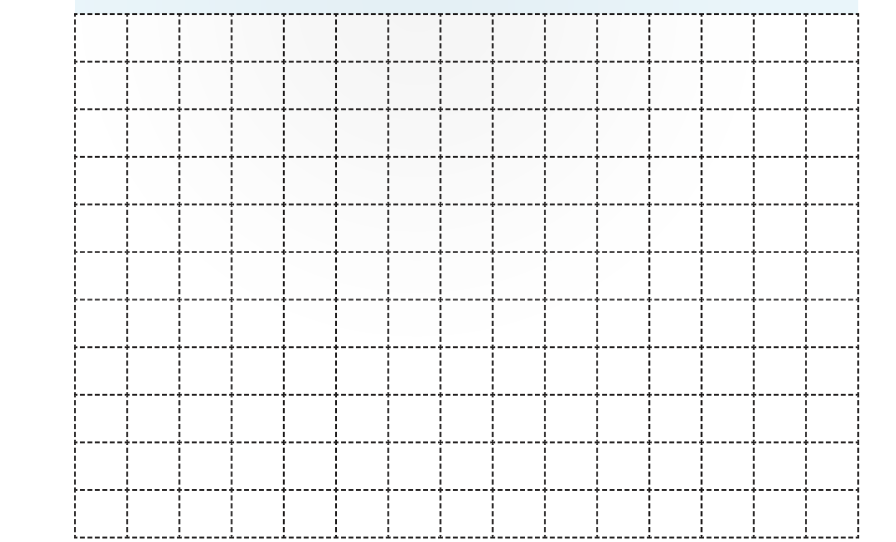
Give the GLSL for this pattern, as a WebGL 1 fragment shader.

```glsl
precision highp float;

uniform vec2 u_resolution;

// Lengths are fractions of the canvas height.
#define GRID_ORIGIN vec2(0.1383, 0.0082)
#define CELL_SIZE vec2(0.09634, 0.08780)
#define CELL_COUNT vec2(15.0, 11.0)
#define DASHES_PER_CELL vec2(7.0, 6.0)
#define DASH_FILL 0.66
#define LINE_WIDTH 0.0035
#define INK vec3(0.10, 0.09, 0.09)
#define BAND_COLOR vec3(0.915, 0.960, 0.980)
#define GLOW_CENTER vec2(0.77, 1.0)
#define GLOW_RADIUS 0.72
#define GLOW_DEPTH 0.038

float hash(float n) {
  return fract(sin(n * 12.9898) * 43758.5453);
}

// Antialiased coverage from a signed distance (negative is inside).
float coverage(float dist, float pixel) {
  return clamp(0.5 - dist / pixel, 0.0, 1.0);
}

float boxDistance(vec2 p, vec2 center, vec2 halfSize) {
  vec2 d = abs(p - center) - halfSize;
  return max(d.x, d.y);
}

// One family of parallel dashed lines; a dash is centred on each crossing.
float dashedLines(float across, float along, float spacing, float count,
                  float dashPeriod, float extent, float pixel) {
  float index = clamp(floor(across / spacing + 0.5), 0.0, count);
  float lineDist = abs(across - index * spacing) - 0.5 * LINE_WIDTH;
  float phase = fract(along / dashPeriod + 0.5) - 0.5;
  float dashDist = (abs(phase) - 0.5 * DASH_FILL) * dashPeriod;
  float endDist = abs(along - 0.5 * extent) - 0.5 * (extent + LINE_WIDTH);
  return coverage(lineDist, pixel) * coverage(dashDist, pixel)
       * coverage(endDist, pixel);
}

void main() {
  float pixel = 1.0 / u_resolution.y;
  vec2 p = gl_FragCoord.xy * pixel;
  vec2 grid = p - GRID_ORIGIN;
  vec2 extent = CELL_SIZE * CELL_COUNT;
  vec2 period = CELL_SIZE / DASHES_PER_CELL;

  // White sheet with a faint grey glow falling from the top.
  float inside = coverage(boxDistance(grid, 0.5 * extent, 0.5 * extent), pixel);
  float glow = 1.0 - smoothstep(0.0, GLOW_RADIUS, length(p - GLOW_CENTER));
  vec3 color = vec3(1.0 - GLOW_DEPTH * glow * inside);

  // Pale band above the grid, slightly darker toward the glow.
  float bandHeight = 1.0 - GRID_ORIGIN.y - extent.y;
  vec2 bandCenter = vec2(0.5 * extent.x, extent.y + 0.5 * bandHeight);
  float band = coverage(boxDistance(grid, bandCenter,
                                    vec2(0.5 * extent.x, 0.5 * bandHeight)), pixel);
  color = mix(color, BAND_COLOR - 0.02 * glow, band);

  // Uneven ink: a few heavier columns, fainter rows at mid height.
  vec2 index = floor(grid / CELL_SIZE + 0.5);
  float heavyColumn = step(abs(mod(index.x, 7.0) - 4.5), 0.6);
  float faintRow = step(abs(index.y - 0.5 * CELL_COUNT.y), 0.6);
  float columnInk = mix(0.84 + 0.10 * hash(index.x + 3.0), 1.0, heavyColumn);
  float rowInk = mix(0.92 + 0.08 * hash(index.y + 41.0), 0.80, faintRow);

  float columns = dashedLines(grid.x, grid.y, CELL_SIZE.x, CELL_COUNT.x,
                              period.y, extent.y, pixel);
  float rows = dashedLines(grid.y, grid.x, CELL_SIZE.y, CELL_COUNT.y,
                           period.x, extent.x, pixel);
  color = mix(color, INK, max(columns * columnInk, rows * rowInk));

  gl_FragColor = vec4(color, 1.0);
}
```
